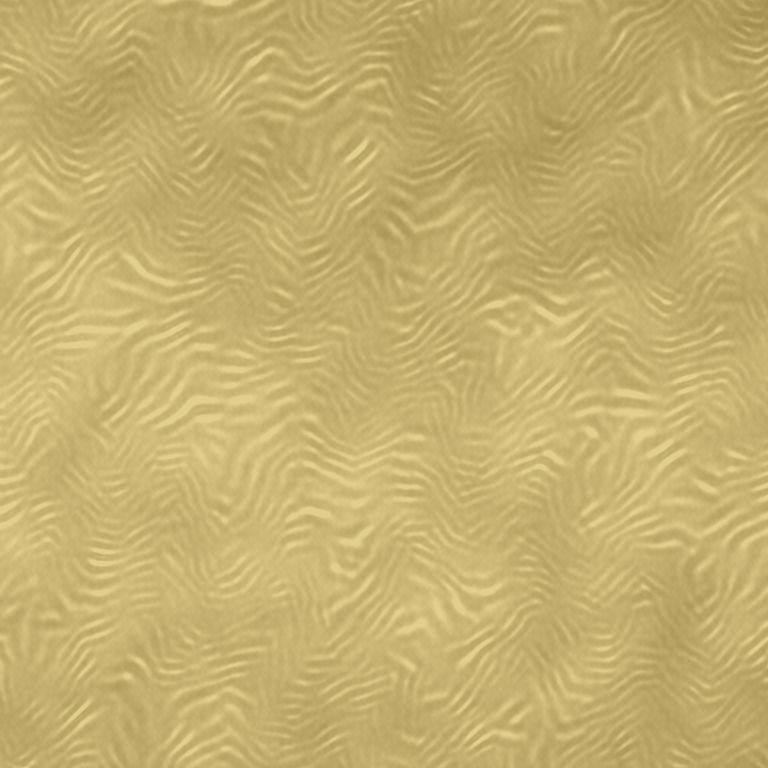
A WebGL 1 fragment shader for this texture:

```glsl
precision highp float;
// Golden moire fabric: dense wavy ridges in diagonal bands with a cloudy sheen and a fine weave.
uniform vec2 u_resolution;

const float TAU = 6.2831853;

vec2 hash2(vec2 p) {
  return fract(sin(vec2(dot(p, vec2(127.1, 311.7)), dot(p, vec2(269.5, 183.3)))) * 43758.5);
}

// Distance to the nearest scattered point
float cellular(vec2 p) {
  vec2 cell = floor(p);
  float nearest = 4.0;
  for (int j = -1; j <= 1; j++) {
    for (int i = -1; i <= 1; i++) {
      vec2 site = cell + vec2(float(i), float(j));
      vec2 offset = site + hash2(site) - p;
      nearest = min(nearest, dot(offset, offset));
    }
  }
  return sqrt(nearest);
}

// Diagonal bands: 1 where ridges run level, -1 where they run steep
float band(vec2 p) {
  return cos(TAU * 2.0 * (p.x + p.y - 1.247) + 0.7 * sin(TAU * (4.0 * p.x - 3.5 * p.y)));
}

// Height whose level lines are the ridges
float flow(vec2 p) {
  float h = p.y;
  h += 0.03 * sin(TAU * 2.0 * (p.x + p.y) + 0.4);
  h += 0.033 * (1.0 - 0.5 * band(p)) * sin(TAU * (6.0 * p.x - 1.5 * p.y) + 0.9 * sin(14.0 * p.y + 4.0 * p.x));
  h += 0.014 * sin(TAU * (4.0 * p.x - 3.5 * p.y) + 1.7 + sin(9.0 * p.x + 7.0 * p.y));
  h += 0.004 * sin(29.0 * p.x + 47.0 * p.y + 2.0 * sin(19.0 * p.x - 11.0 * p.y));
  return h;
}

// Overlapping short wave packets, each laid along the flow at its own site
float ridges(vec2 p) {
  const float cells = 30.0;
  vec2 cell = floor(p * cells);
  float sum = 0.0;
  for (int j = -1; j <= 1; j++) {
    for (int i = -1; i <= 1; i++) {
      vec2 id = cell + vec2(float(i), float(j));
      vec2 random = hash2(id);
      vec2 site = (id + random) / cells;
      vec2 away = p - site;
      float reach = max(0.0, 1.0 - dot(away, away) * cells * cells);

      float h = flow(site);
      vec2 slope = vec2(flow(site + vec2(0.002, 0.0)) - h, flow(site + vec2(0.0, 0.002)) - h) / 0.002;
      float crowding = length(slope);
      vec2 across = slope / max(crowding, 0.001);

      // Level ridges catch the light, steep ones stay faint
      float shine = mix(0.6, 1.25, smoothstep(0.35, 0.95, abs(across.y)));
      shine *= 0.7 + 0.6 * fract(random.x * 7.0 + random.y * 5.0);
      float density = 46.0 * clamp(crowding, 0.9, 1.5);
      float phase = TAU * (46.0 * h + density * dot(across, away)) + 1.2 * (random.x - 0.5);
      sum += shine * reach * reach * sin(phase);
    }
  }
  return sum;
}

void main() {
  vec2 p = gl_FragCoord.xy / u_resolution;

  // Soft dark troughs and sharper bright crests
  float wave = ridges(p + 0.0014 * sin(p.yx * vec2(131.0, 97.0)));
  float relief = wave + 0.3 * (wave * wave - 0.3);
  relief *= 1.0 + 0.25 * band(p);

  // Broad sheen, cloudy patches and woven grain
  float sheen = 0.85 * cos(5.6 * (p.y - 0.46) + 0.7 * sin(3.5 * p.x)) - 1.0 * (p.x - 0.45) * (0.4 + p.y);
  float clouds = 0.35 * band(p) + 0.3 * sin(TAU * (4.0 * p.x - 3.5 * p.y) + 2.0 * sin(8.0 * p.y + 5.0 * p.x));
  clouds += 1.3 * (0.5 - cellular(p * 9.0 + 0.3 * sin(p.yx * 21.0)));
  clouds += 0.7 * (0.5 - cellular(p * vec2(24.0, 30.0)));
  float grain = 0.9 * (0.5 - cellular(p * vec2(125.0, 95.0)));
  grain += 0.1 * sin(TAU * 120.0 * p.x) * sin(TAU * 110.0 * p.y);

  float tone = clamp(1.0 * relief + sheen + clouds + grain + 0.02, -2.8, 3.2);
  vec3 gold = vec3(0.76, 0.68, 0.43) + tone * vec3(0.041, 0.041, 0.039);
  gl_FragColor = vec4(gold, 1.0);
}
```
